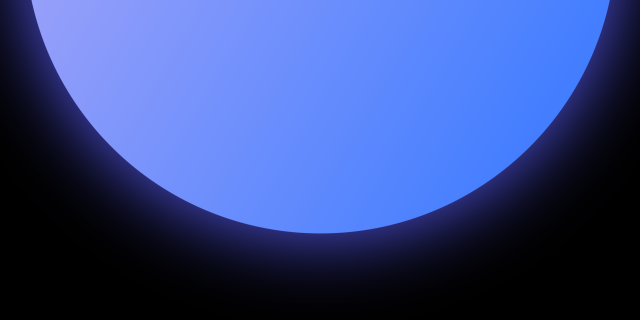
Give the GLSL for this background, as a Shadertoy shader.

```glsl
// Smooth approximation of the Gaussian tail, 0.5 at x = 0
float gaussianTail(float x) {
    return 1.0 / (1.0 + exp(1.5976 * x + 0.0706 * x * x * x));
}

void mainImage(out vec4 fragColor, in vec2 fragCoord) {
    // Height spans 0..1, x is centred
    vec2 uv = fragCoord / iResolution.y;
    uv.x -= 0.5 * iResolution.x / iResolution.y;

    // Large disc hanging over the top edge
    vec2 fromCentre = uv - vec2(0.002, 1.195);
    float edgeDistance = length(fromCentre) - 0.9245;

    // Soft indigo glow on black
    vec3 color = vec3(0.33, 0.345, 0.94) * gaussianTail(edgeDistance / 0.117);

    // Lavender to blue gradient, tilted 30 degrees downwards
    float along = dot(fromCentre, vec2(0.866, -0.5));
    vec3 discColor = mix(vec3(0.59, 0.625, 0.98), vec3(0.265, 0.495, 1.0),
                         (along + 0.68) / 1.565);

    // Antialiased disc edge
    float pixel = 1.0 / iResolution.y;
    float disc = 1.0 - smoothstep(-0.7 * pixel, 0.7 * pixel, edgeDistance);
    fragColor = vec4(mix(color, discColor, disc), 1.0);
}
```
